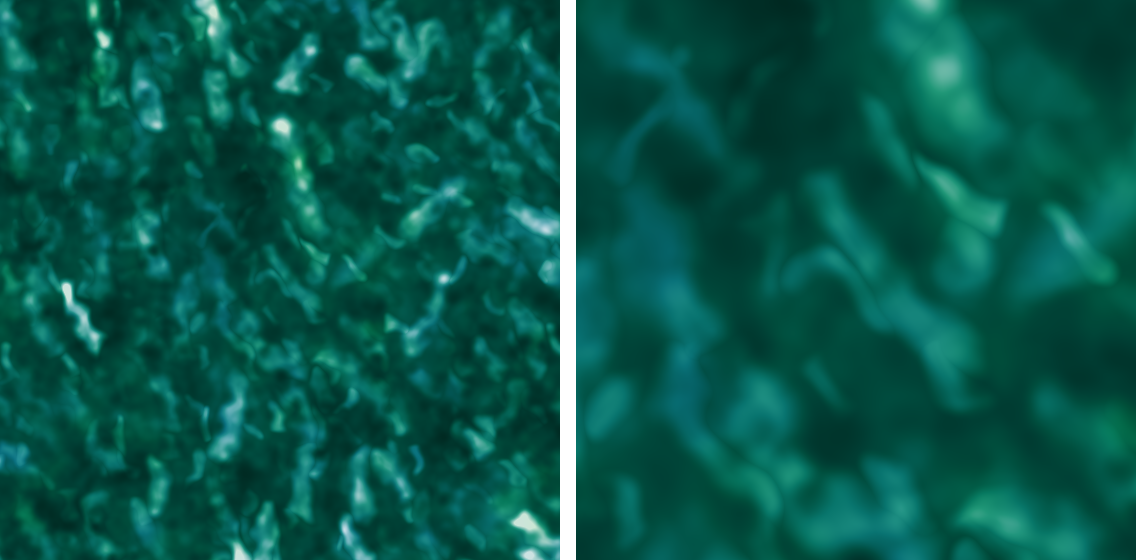
Left: the whole. Right: its middle third, enlarged.
This texture is drawn by a Shadertoy shader. Its source:

```glsl
// Dark teal tissue-like surface crossed by pale, slanting, slightly bent strokes.
// Sparse cellular blobs give the mottling and ragged edges; jittered cells hold
// the strokes, and the summed brightness is coloured through a teal ramp.

#define BASE_LEVEL 0.268
#define STROKE_GAIN 0.52
#define LARGE_CELLS 8.8
#define SMALL_CELLS 15.0
#define SMALL_GAIN 0.50
#define MAIN_ANGLE -1.08
#define ANGLE_SPREAD 0.70
#define MIRRORED_SHARE 0.12
#define EDGE_WARP 0.010
#define GRAIN_CELLS 58.0
#define HUE_DRIFT 0.05

vec3 hash3(vec2 cell) {
    vec3 p = fract(cell.xyx * vec3(0.1031, 0.1030, 0.0973));
    p += dot(p, p.yxz + 33.33);
    return fract((p.xxy + p.yzz) * p.zyx);
}

// Cellular noise: soft round blobs of random sign, about -1 to 1.
float blobs(vec2 p) {
    vec2 cell = floor(p);
    float sum = 0.0;
    for (int y = -1; y <= 1; y++)
    for (int x = -1; x <= 1; x++) {
        vec2 id = cell + vec2(x, y);
        vec3 h = hash3(id + 71.0);
        vec2 d = p - id - h.xy;
        float falloff = max(0.0, 1.0 - dot(d, d));
        sum += (2.0 * h.z - 1.0) * falloff * falloff;
    }
    return sum;
}

// Slowly turning main direction of the strokes.
float flowAngle(vec2 p) {
    return MAIN_ANGLE + 0.25 * sin(5.1 * p.x + 2.3 * p.y + 2.6)
                      + 0.20 * sin(7.3 * p.y - 3.7 * p.x);
}

// One bent, soft-sided stroke per jittered cell; the brightest one wins.
float strokes(vec2 p, float cells, float seed, float lengthScale) {
    vec2 g = p * cells;
    vec2 cell = floor(g);
    float light = 0.0;
    for (int y = -1; y <= 1; y++)
    for (int x = -1; x <= 1; x++) {
        vec2 id = cell + vec2(x, y);
        vec3 place = hash3(id + seed);
        vec3 form = hash3(id + seed + 37.0);
        vec2 center = id + 0.1 + 0.8 * place.xy;
        float angle = flowAngle(center / cells) + ANGLE_SPREAD * (place.z - 0.5);
        if (form.x < MIRRORED_SHARE) angle = -angle;
        vec2 axis = vec2(cos(angle), sin(angle));
        vec2 d = g - center;
        vec2 q = vec2(dot(d, axis), dot(d, vec2(-axis.y, axis.x)));
        q.y += (form.y - 0.5) * 0.7 * q.x * q.x;
        float halfLength = lengthScale * mix(0.25, 0.62, form.z);
        float width = mix(0.19, 0.29, fract(form.x * 7.0 + place.z));
        q.x = max(0.0, abs(q.x) - halfLength);
        float body = 1.0 - smoothstep(0.1 * width, width, length(q));
        float strength = fract(form.y * 5.0 + form.z * 3.0);
        light = max(light, body * mix(0.15, 1.0, pow(strength, 1.5)));
    }
    return light;
}

float stepBetween(float low, float high, float v) {
    return clamp((v - low) / (high - low), 0.0, 1.0);
}

// Colour ramp, indexed by the green level.
vec3 tealRamp(float v) {
    vec3 c = mix(vec3(0.00, 0.16, 0.13), vec3(0.00, 0.24, 0.20), stepBetween(0.16, 0.24, v));
    c = mix(c, vec3(0.00, 0.30, 0.24), stepBetween(0.24, 0.30, v));
    c = mix(c, vec3(0.01, 0.37, 0.32), stepBetween(0.30, 0.37, v));
    c = mix(c, vec3(0.03, 0.46, 0.42), stepBetween(0.37, 0.46, v));
    c = mix(c, vec3(0.13, 0.58, 0.51), stepBetween(0.46, 0.58, v));
    c = mix(c, vec3(0.39, 0.70, 0.67), stepBetween(0.58, 0.70, v));
    return mix(c, vec3(0.80, 0.89, 0.87), stepBetween(0.70, 0.90, v));
}

void mainImage(out vec4 fragColor, in vec2 fragCoord) {
    vec2 p = fragCoord / iResolution.y;

    // Ragged stroke outlines
    vec2 warped = p + EDGE_WARP * vec2(blobs(p * 36.0), blobs(p * 36.0 + 9.5));

    // Mottled ground
    float patches = blobs(p * 10.0 + 3.0);
    float mottle = blobs(p * 30.0 + 17.0);
    float grain = blobs(p * GRAIN_CELLS + 41.0);
    float level = BASE_LEVEL * exp(0.20 * patches + 0.20 * mottle + 0.15 * grain);

    // Pale strokes, broken up by the same grain
    float large = strokes(warped, LARGE_CELLS, 5.0, 1.0);
    float small = SMALL_GAIN * strokes(warped, SMALL_CELLS, 113.0, 0.6);
    float light = max(large, small) + 0.25 * min(large, small);
    level += STROKE_GAIN * light * (0.88 + 0.20 * patches + 0.30 * mottle + 0.36 * grain);

    // Drift between green and blue
    vec3 color = tealRamp(level);
    float drift = blobs(p * 8.0 + 57.0) + 0.8 * blobs(p * 27.0 + 83.0);
    color += HUE_DRIFT * drift * vec3(0.1, -0.3, 1.0) * smoothstep(0.2, 0.5, level);
    fragColor = vec4(clamp(color, 0.0, 1.0), 1.0);
}
```
